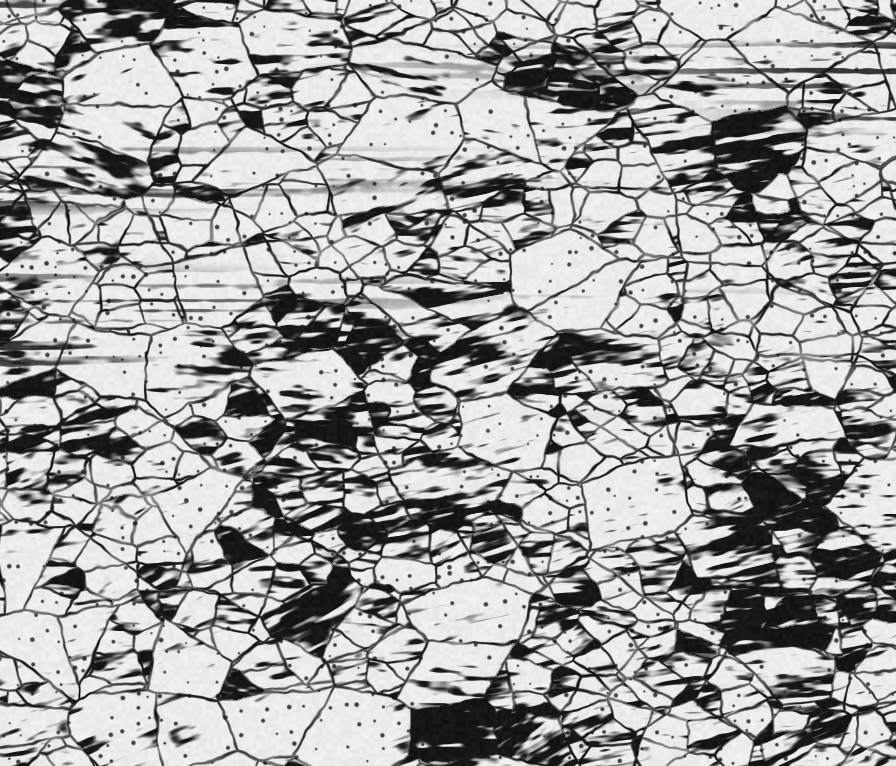
A WebGL 2 fragment shader for this texture:

```glsl
#version 300 es
precision highp float;

uniform vec2 u_resolution;
out vec4 fragColor;

// Lengths are fractions of the canvas height
const vec2 COARSE_SIZE = vec2(0.112, 0.080);
const vec2 FINE_SIZE = vec2(0.054, 0.038);
const float SPLIT_SHARE = 0.62;      // coarse grains broken into fine ones
const float BORDER_WIDTH = 0.0017;
const float INK_THRESHOLD = 0.18;    // higher leaves more bare metal
const float INK_SOFTNESS = 0.15;
const float GRAIN_CONTRAST = 0.58;   // etch difference between grains
const float PATCH_CONTRAST = 0.65;   // etch difference between regions
const float TILT_RANGE = 0.85;
const float SPECK_CELL = 0.017;
const float SPECK_SHARE = 0.28;
const float PAPER = 0.925;
const float INK = 0.085;

// Integer hash of a lattice point
vec2 hash2(vec2 cell) {
    uvec2 v = uvec2(ivec2(cell)) * 1664525u + 1013904223u;
    v.x += v.y * 1664525u;
    v.y += v.x * 1664525u;
    v ^= v >> 16u;
    v.x += v.y * 1664525u;
    v.y += v.x * 1664525u;
    v ^= v >> 16u;
    return vec2(v >> 8u) / 16777216.0;
}

// Value noise centred on zero
float noise(vec2 p) {
    vec2 i = floor(p), f = fract(p);
    f = f * f * (3.0 - 2.0 * f);
    float low = mix(hash2(i).x, hash2(i + vec2(1, 0)).x, f.x);
    float high = mix(hash2(i + vec2(0, 1)).x, hash2(i + vec2(1, 1)).x, f.x);
    return mix(low, high, f.y) - 0.5;
}

// Voronoi grains: x = distance to the border, yz = cell id
vec3 grains(vec2 p, vec2 size) {
    vec2 u = p / size, base = floor(u);
    vec2 id = base, nearest = vec2(0.0);
    float best = 1e3;
    for (int y = -1; y <= 1; y++)
    for (int x = -1; x <= 1; x++) {
        vec2 cell = base + vec2(x, y);
        vec2 d = cell + hash2(cell) - u;
        if (dot(d, d) < best) {
            best = dot(d, d);
            nearest = d;
            id = cell;
        }
    }
    float border = 1e3;
    for (int y = -2; y <= 2; y++)
    for (int x = -2; x <= 2; x++) {
        if (x == 0 && y == 0) continue;
        vec2 cell = id + vec2(x, y);
        vec2 d = cell + hash2(cell) - u;
        vec2 n = normalize(d - nearest);
        border = min(border, dot(0.5 * (d + nearest), n) / length(n / size));
    }
    return vec3(border, id);
}

// Ragged streaks running along x
float streaks(vec2 q) {
    return 1.45 * (0.55 * noise(q * vec2(23.0, 120.0))
                 + 0.30 * noise(q * vec2(65.0, 225.0) + 31.0)
                 + 0.25 * noise(q * vec2(11.0, 36.0) + 67.0));
}

float specks(vec2 p, float pixel) {
    vec2 u = p / SPECK_CELL, cell = floor(u);
    vec2 centre = 0.2 + 0.6 * hash2(cell + 911.0);
    vec2 pick = hash2(cell + 377.0);
    float radius = mix(0.0012, 0.0030, pick.y);
    float d = length(u - cell - centre) * SPECK_CELL;
    return step(pick.x, SPECK_SHARE) * (1.0 - smoothstep(radius - pixel, radius + pixel, d));
}

void main() {
    vec2 p = gl_FragCoord.xy / u_resolution.y;
    float pixel = 1.0 / u_resolution.y;

    // Grain layout with slightly wavy borders
    vec2 warped = p + 0.008 * vec2(noise(p * 32.0), noise(p * 32.0 + 50.0))
                    + 0.003 * vec2(noise(p * 110.0), noise(p * 110.0 + 80.0));
    vec3 grain = grains(warped, COARSE_SIZE);
    bool isSplit = hash2(grain.yz + 140.0).x < SPLIT_SHARE;
    if (isSplit) {
        vec3 fine = grains(warped + 7.0, FINE_SIZE);
        grain = vec3(min(grain.x, fine.x), fine.yz + 19.0 * grain.yz);
    }
    vec2 seed = hash2(grain.yz + 523.0);
    vec2 trait = hash2(grain.yz + 271.0);

    // Streaks turned and weighted per grain
    float tilt = mix(0.26, 0.02, p.y) + TILT_RANGE * (trait.y - 0.5) * mix(0.3, 1.0, seed.x);
    float c = cos(tilt), s = sin(tilt);
    vec2 q = mat2(c, -s, s, c) * p + 40.0 * seed;
    float region = noise(p * vec2(5.0, 9.0) + 13.0) + 0.45 * noise(p * vec2(13.0, 24.0) + 29.0);
    float level = streaks(q) + GRAIN_CONTRAST * (trait.x - 0.5) + PATCH_CONTRAST * region;
    float threshold = INK_THRESHOLD + (isSplit ? -0.02 : 0.06);
    float etch = smoothstep(threshold - INK_SOFTNESS, threshold + INK_SOFTNESS, level);

    // Long rolling lines gathered in bands of the upper part
    float band = smoothstep(0.02, 0.28, noise(vec2(p.x * 1.3, p.y * 13.0) + 5.0));
    band *= smoothstep(0.40, 0.55, p.y);
    float roll = noise(vec2(p.x * 4.0, (p.y + 0.006 * noise(p * 4.0)) * 150.0));
    float lines = band * smoothstep(0.06, 0.30, roll + 0.25 * noise(p * vec2(60.0, 180.0)));

    // Borders of uneven strength
    float border = 1.0 - smoothstep(BORDER_WIDTH - pixel, BORDER_WIDTH + pixel, grain.x);
    border *= clamp(0.78 + 0.7 * noise(p * 45.0 + 90.0), 0.0, 1.0);

    float bare = (1.0 - etch) * (1.0 - 0.85 * lines) * (1.0 - border) * (1.0 - 0.8 * specks(p, pixel));
    float tone = mix(INK, PAPER, bare) + 0.05 * noise(p * 210.0);
    fragColor = vec4(vec3(clamp(tone, 0.0, 1.0)), 1.0);
}
```
